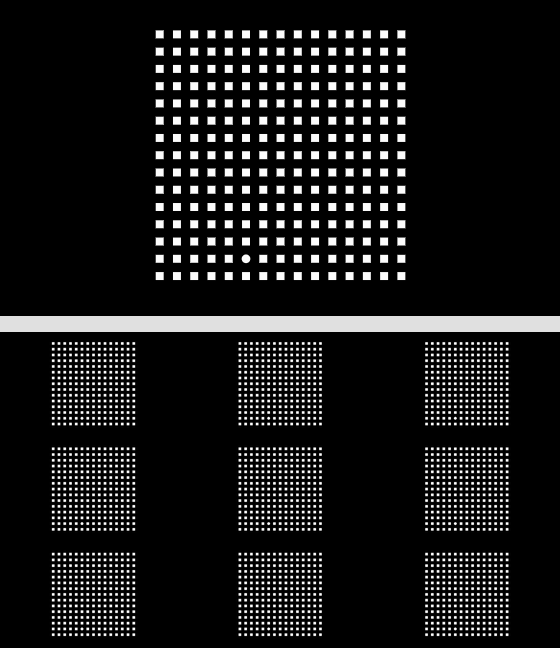
Top, the tile; bottom, the same tile 3 across and 3 down.
Reproduce this pattern procedurally as a WebGL 1 fragment shader.

```glsl
precision highp float;

uniform vec2 u_resolution;

const float GRID_COUNT = 15.0;
const float PITCH = 0.05463;
const float SQUARE_HALF = 0.0126;
const float DISC_RADIUS = 0.0137;
const vec2 GRID_OFFSET = vec2(0.0017, 0.0088);
const vec2 DISC_CELL = vec2(5.0, 1.0);
const vec3 BACKGROUND = vec3(0.0);
const vec3 FOREGROUND = vec3(0.99);

float squareDistance(vec2 p, float halfSide) {
  vec2 d = abs(p) - halfSide;
  return length(max(d, 0.0)) + min(max(d.x, d.y), 0.0);
}

float discDistance(vec2 p, float radius) {
  return length(p) - radius;
}

// Coverage of a shape across an edge one pixel wide
float fillMask(float dist, float pixel) {
  return clamp(0.5 - dist / pixel, 0.0, 1.0);
}

// Index of the nearest cell, counted from the lower left and held in the grid
vec2 nearestCell(vec2 p, float count, float pitch) {
  return clamp(floor(p / pitch + 0.5 * count), 0.0, count - 1.0);
}

vec2 cellCenter(vec2 cell, float count, float pitch) {
  return (cell - 0.5 * (count - 1.0)) * pitch;
}

// One cell holds a disc, all others a square
float markDistance(vec2 p, vec2 cell) {
  vec2 difference = abs(cell - DISC_CELL);
  float isDisc = 1.0 - step(0.5, max(difference.x, difference.y));
  return mix(squareDistance(p, SQUARE_HALF), discDistance(p, DISC_RADIUS), isDisc);
}

void main() {
  // Canvas heights, measured from the middle of the grid
  float pixel = 1.0 / u_resolution.y;
  vec2 p = (gl_FragCoord.xy - 0.5 * u_resolution) * pixel - GRID_OFFSET;

  // The empty border is plain, so opposite canvas edges join
  vec2 cell = nearestCell(p, GRID_COUNT, PITCH);
  vec2 local = p - cellCenter(cell, GRID_COUNT, PITCH);
  float mask = fillMask(markDistance(local, cell), pixel);

  gl_FragColor = vec4(mix(BACKGROUND, FOREGROUND, mask), 1.0);
}
```
